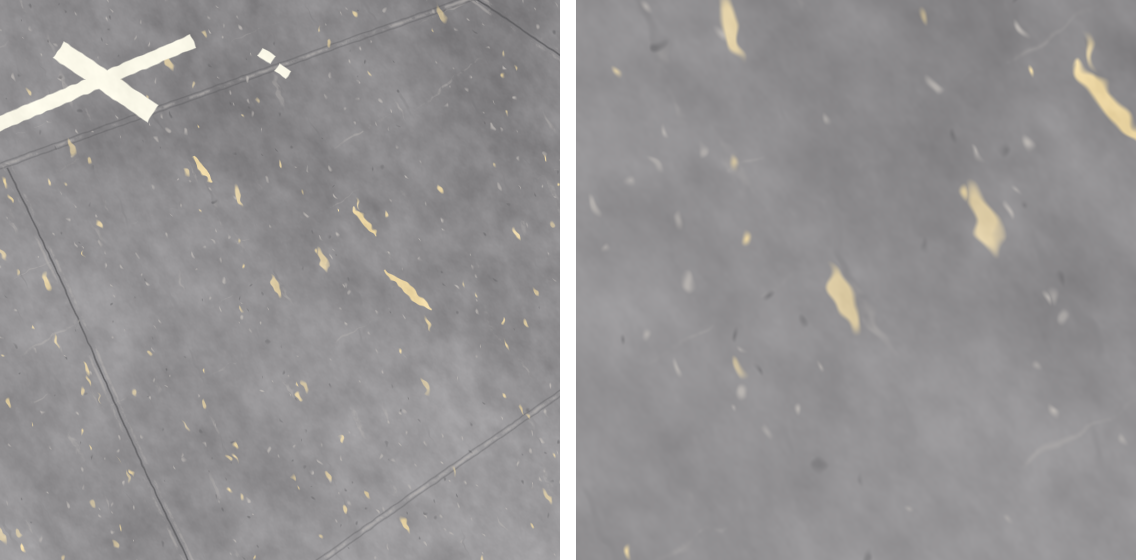
Left: the whole. Right: its middle third, enlarged.
This texture is drawn by a WebGL 1 fragment shader. Its source:

```glsl
precision highp float;
// Worn grey floor panels with a pale tape cross, seams and drifting yellow paint flakes.
uniform vec2 u_resolution;

#define FLOOR_COLOR vec3(0.562, 0.556, 0.564)
#define TAPE_COLOR  vec3(0.98, 0.97, 0.91)
#define PAINT_COLOR vec3(0.96, 0.87, 0.66)
#define DUST_COLOR  vec3(0.76, 0.74, 0.72)
#define SEAM_COLOR  vec3(0.31, 0.31, 0.32)
#define DRIFT       vec2(0.42, -0.907)
#define CROSSING    vec2(0.86, 0.51)
#define SOFTNESS    0.0018
#define MOTTLE      0.085
#define SHADE       0.065

float hash(vec2 p) {
  vec3 h = fract(p.xyx * vec3(0.1031, 0.103, 0.0973));
  h += dot(h, h.yzx + 33.33);
  return fract((h.x + h.y) * h.z);
}

// Smooth lattice noise, -1 to 1
float noise(vec2 p) {
  vec2 cell = floor(p), f = fract(p);
  f = f * f * (3.0 - 2.0 * f);
  float low = mix(hash(cell), hash(cell + vec2(1.0, 0.0)), f.x);
  float high = mix(hash(cell + vec2(0.0, 1.0)), hash(cell + 1.0), f.x);
  return 2.0 * mix(low, high, f.y) - 1.0;
}

// Layered blotches
float mottle(vec2 p) {
  float sum = 0.0, weight = 0.5;
  for (int i = 0; i < 5; i++) {
    sum += weight * noise(p + 40.0);
    p = mat2(0.8, 0.6, -0.6, 0.8) * p * 1.95 + 5.3;
    weight *= 0.65;
  }
  return sum;
}

// Coverage of a shape from its signed distance
float cover(float dist) {
  float blur = max(SOFTNESS, 0.8 / min(u_resolution.x, u_resolution.y));
  return 1.0 - smoothstep(-blur, blur, dist);
}

// Flat-ended strip from a to b
float strip(vec2 p, vec2 a, vec2 b, float halfWidth) {
  vec2 axis = normalize(b - a);
  vec2 d = p - 0.5 * (a + b);
  vec2 local = vec2(dot(d, axis), dot(d, vec2(-axis.y, axis.x)));
  vec2 q = abs(local) - vec2(0.5 * length(b - a), halfWidth);
  return length(max(q, 0.0)) + min(max(q.x, q.y), 0.0);
}

// Pointed smear, thickest in its middle
float smear(vec2 p, vec2 a, vec2 b, float halfWidth) {
  vec2 axis = b - a;
  float t = clamp(dot(p - a, axis) / dot(axis, axis), 0.0, 1.0);
  return length(p - a - axis * t) - halfWidth * (0.25 + 3.0 * t * (1.0 - t));
}

// Cellular scatter of ellipses stretched along dir, each of its own strength
float scatter(vec2 p, vec2 dir, float cells, float density, vec2 size, float seed) {
  vec2 g = vec2(dot(p, vec2(-dir.y, dir.x)), dot(p, dir)) * cells;
  vec2 base = floor(g);
  float best = 0.0;
  for (int j = -1; j <= 1; j++) {
    for (int i = -1; i <= 1; i++) {
      vec2 cell = base + vec2(float(i), float(j));
      vec2 id = cell + seed + 60.0;
      vec2 jitter = vec2(hash(id + 7.3), hash(id + 19.1));
      float lane = 0.8 + 0.6 * sin(cell.x / cells * 34.0 + 1.0);
      float present = step(hash(id), density * lane);
      float grow = hash(id + 41.7);
      vec2 radius = size * mix(0.45, 1.3, grow * grow);
      vec2 d = (g - cell - jitter) / cells;
      d.x += 0.4 * (jitter.y - 0.5) * d.y;
      float dist = (length(d / radius) - 1.0) * radius.x;
      best = max(best, present * mix(0.55, 1.0, jitter.x) * cover(dist));
    }
  }
  return best;
}

void main() {
  vec2 uv = gl_FragCoord.xy / u_resolution;
  vec2 wobble = vec2(noise(uv * 95.0 + 7.0), noise(uv * 95.0 + 71.0));
  vec2 ragged = uv + 0.0035 * wobble;

  // Blotchy floor, darker towards the top
  vec2 grain = vec2(dot(uv, CROSSING), 0.7 * dot(uv, DRIFT));
  float broad = mottle(grain * 5.0);
  float fine = mottle(grain * 30.0 + 9.0);
  vec3 color = FLOOR_COLOR + MOTTLE * (0.85 * broad + 0.62 * fine);
  color += SHADE * (0.5 - uv.y);

  // Faint scuffs both along and across the drift
  float wear = smoothstep(-0.25, 0.4, fine);
  float scuffs = scatter(ragged, DRIFT, 13.0, 0.45, vec2(0.004, 0.025), 3.0)
               + scatter(ragged, CROSSING, 9.0, 0.4, vec2(0.0018, 0.04), 90.0);
  color = mix(color, DUST_COLOR, 0.4 * min(scuffs, 1.0) * wear);
  float rubbed = scatter(ragged, DRIFT, 15.0, 0.35, vec2(0.0025, 0.03), 520.0);
  color = mix(color, SEAM_COLOR, 0.16 * rubbed * wear);

  // Panel seams: two dark gaps with worn rims and two dusty joints
  vec2 bent = uv + vec2(0.003 * sin(uv.y * 9.0), 0.0) + 0.0008 * wobble;
  float gap = min(strip(bent, vec2(0.013, 0.70), vec2(0.345, -0.02), 0.0014),
                  strip(bent, vec2(0.84, 1.01), vec2(1.02, 0.89), 0.0014));
  float joint = min(strip(bent, vec2(-0.02, 0.696), vec2(0.86, 1.01), 0.001),
                    strip(bent, vec2(0.56, -0.01), vec2(1.02, 0.31), 0.001));
  color = mix(color, DUST_COLOR, 0.4 * cover(abs(gap - 0.006) - 0.002) * wear);
  color = mix(color, DUST_COLOR, 0.45 * cover(joint - 0.001) * wear);
  color = mix(color, SEAM_COLOR, 0.3 * cover(abs(joint - 0.004) - 0.0012));
  color = mix(color, SEAM_COLOR, 0.85 * cover(gap) * (0.8 + 0.2 * fine));

  // Small dark pits and dust specks
  color = mix(color, SEAM_COLOR, 0.4 * scatter(ragged, DRIFT, 34.0, 0.14, vec2(0.002, 0.003), 150.0));
  color = mix(color, DUST_COLOR, 0.85 * scatter(ragged, DRIFT, 38.0, 0.24, vec2(0.002, 0.0035), 220.0));

  // Paint flakes, a worn trail beside the long seam, and a few smears
  float paint = scatter(ragged, DRIFT, 10.0, 0.3, vec2(0.0045, 0.015), 310.0);
  paint = max(paint, scatter(ragged, DRIFT, 21.0, 0.22, vec2(0.0035, 0.0065), 420.0));
  float trail = cover(strip(ragged, vec2(0.0, 0.69), vec2(0.24, 0.13), 0.006));
  paint = max(paint, trail * scatter(ragged, DRIFT, 34.0, 0.6, vec2(0.005, 0.014), 630.0));
  float smears = min(smear(ragged, vec2(0.63, 0.628), vec2(0.672, 0.582), 0.005),
                     smear(ragged, vec2(0.69, 0.515), vec2(0.77, 0.447), 0.008));
  smears = min(smears, smear(ragged, vec2(0.345, 0.718), vec2(0.377, 0.678), 0.007));
  paint = max(paint, cover(smears));
  color = mix(color, PAINT_COLOR + 0.08 * fine, 0.95 * paint);

  // Tape cross and two loose tape scraps
  vec2 torn = uv + 0.0012 * wobble;
  float tape = min(strip(torn, vec2(-0.01, 0.775), vec2(0.345, 0.927), 0.0125),
                   strip(torn, vec2(0.105, 0.911), vec2(0.273, 0.797), 0.018));
  tape = min(tape, strip(torn, vec2(0.465, 0.908), vec2(0.487, 0.892), 0.008));
  tape = min(tape, strip(torn, vec2(0.495, 0.88), vec2(0.515, 0.866), 0.008));
  color = mix(color, TAPE_COLOR + 0.03 * fine, cover(tape));

  gl_FragColor = vec4(clamp(color, 0.0, 1.0), 1.0);
}
```
